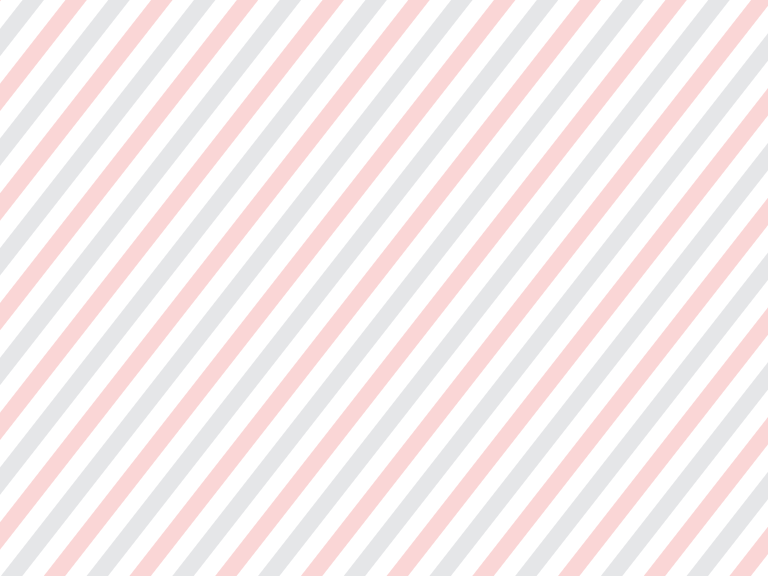
A WebGL 1 fragment shader for this pattern:

```glsl
precision highp float;
// Diagonal pink and grey stripes of equal width on a white ground.

uniform vec2 u_resolution;

const vec3 WHITE = vec3(1.0);
const vec3 PINK = vec3(0.98, 0.84, 0.84);
const vec3 GREY = vec3(0.898, 0.902, 0.91);

// Pink-grey pairs per canvas height, along x and along y
const vec2 REPEATS = vec2(6.72, 5.253);
const float HALF_WIDTH = 0.125;
const float PINK_CENTER = 0.888;
const float GREY_CENTER = PINK_CENTER - 0.5;

// Coverage of a repeating stripe; all lengths are fractions of one repeat
float stripe(float phase, float center, float halfWidth, float pixel) {
  float dist = abs(fract(phase - center + 0.5) - 0.5) - halfWidth;
  return clamp(0.5 - dist / pixel, 0.0, 1.0);
}

void main() {
  // Height units, measured from the top left corner
  vec2 p = vec2(gl_FragCoord.x, u_resolution.y - gl_FragCoord.y) / u_resolution.y;
  float phase = dot(p, REPEATS);
  float pixel = length(REPEATS) / u_resolution.y;

  vec3 color = WHITE;
  color = mix(color, GREY, stripe(phase, GREY_CENTER, HALF_WIDTH, pixel));
  color = mix(color, PINK, stripe(phase, PINK_CENTER, HALF_WIDTH, pixel));
  gl_FragColor = vec4(color, 1.0);
}
```
